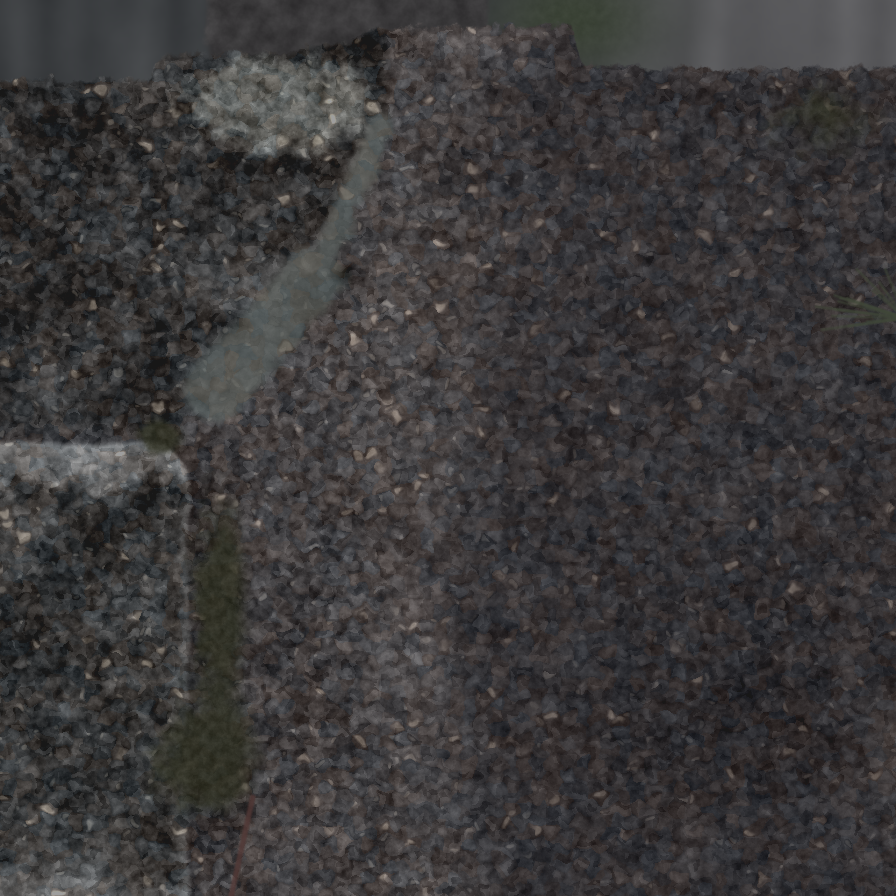
Give the GLSL for this texture, as a WebGL 2 fragment shader.

```glsl
#version 300 es
precision highp float;
uniform vec2 u_resolution;
out vec4 fragColor;

vec2 hash2(vec2 p) {
  vec3 q = fract(p.xyx * vec3(0.1031, 0.103, 0.0973));
  q += dot(q, q.yzx + 33.33);
  return fract((q.xx + q.yz) * q.zy);
}

float gradDot(vec2 cell, vec2 corner, vec2 f) {
  float a = 6.2832 * hash2(cell + corner).x;
  return dot(vec2(cos(a), sin(a)), f - corner);
}

float noise(vec2 p) {
  vec2 i = floor(p), f = p - i, u = f * f * f * (f * (f * 6.0 - 15.0) + 10.0);
  float low = mix(gradDot(i, vec2(0), f), gradDot(i, vec2(1, 0), f), u.x);
  float high = mix(gradDot(i, vec2(0, 1), f), gradDot(i, vec2(1), f), u.x);
  return mix(low, high, u.y) * 1.4;
}

float fbm(vec2 p) {
  float sum = 0.0, amp = 0.55;
  for (int i = 0; i < 5; i++) {
    sum += amp * noise(p);
    p = mat2(1.6, 1.2, -1.2, 1.6) * p + 7.3;
    amp *= 0.58;
  }
  return sum;
}

// x: distance to the nearest pebble, yz: its random pair
vec3 pebbles(vec2 p) {
  vec2 cell = floor(p);
  vec3 best = vec3(9.0, 0.0, 0.0);
  for (int k = 0; k < 9; k++) {
    vec2 c = cell + vec2(k % 3 - 1, k / 3 - 1);
    vec2 r = hash2(c);
    float d = length(p - c - 0.15 - 0.7 * r);
    if (d < best.x) best = vec3(d, hash2(c + 71.7));
  }
  return best;
}

float segment(vec2 p, vec2 a, vec2 b) {
  vec2 d = b - a;
  return length(p - a - d * clamp(dot(p - a, d) / dot(d, d), 0.0, 1.0));
}

float blob(vec2 p, vec2 center, vec2 radius) {
  vec2 d = (p - center) / radius;
  return exp(-dot(d, d));
}

float below(float edge, float soft, float v) {
  return 1.0 - smoothstep(edge - soft, edge + soft, v);
}

void main() {
  vec2 uv = gl_FragCoord.xy / u_resolution;
  float broad = fbm(uv * 9.0), rough = fbm(uv * 32.0 + 11.0), grain = fbm(uv * 95.0 + 5.0);
  vec2 warped = uv + 0.008 * vec2(rough, broad);
  vec2 bent = uv + 0.006 * vec2(noise(uv * 75.0), noise(uv * 75.0 + 40.0));

  // Misty background, shrub and the dark block behind the wall
  vec3 mist = mix(vec3(0.23, 0.24, 0.25), vec3(0.35, 0.35, 0.36), smoothstep(0.5, 0.85, uv.x));
  mist += 0.04 * noise(uv * vec2(28.0, 5.0)) + 0.025 * broad;
  mist = mix(mist, vec3(0.23, 0.26, 0.21) + 0.03 * grain, blob(uv, vec2(0.64, 0.98), vec2(0.09, 0.06)));
  float rearBlock = smoothstep(0.228, 0.236, warped.x) * below(0.545, 0.004, warped.x);
  mist = mix(mist, vec3(0.23, 0.225, 0.23) + 0.09 * rough, rearBlock);

  // Weathered wall, lighter left of the vertical ridge
  float ridge = 0.51 + 0.035 * sin(uv.y * 6.0 + 2.6) + 0.05 * broad;
  float lit = below(ridge, 0.1, uv.x);
  vec3 wall = mix(vec3(0.215, 0.205, 0.213), vec3(0.265, 0.253, 0.256), lit);
  wall += vec3(0.04, 0.036, 0.032) * blob(uv, vec2(0.46, 0.65), vec2(0.13, 0.22));
  wall -= 0.04 * blob(uv, vec2(0.84, 0.22), vec2(0.15, 0.12));
  wall += vec3(0.07, 0.06, 0.05) * blob(uv, vec2(1.0, 0.16), vec2(0.03, 0.07));
  wall += 0.05 * blob(uv, vec2(0.46, 0.25), vec2(0.05, 0.2));

  // Shadowed recess on the left and its pale lichen patch
  float recessEdge = mix(0.2, 0.43, smoothstep(0.5, 0.88, uv.y));
  float recess = below(recessEdge, 0.012, warped.x) * smoothstep(0.5, 0.54, uv.y);
  wall = mix(wall, vec3(0.2, 0.197, 0.197) + 0.1 * broad, recess);
  wall += 0.07 * blob(uv, vec2(0.25, 0.66), vec2(0.08, 0.1)) * recess;
  float lichen = blob(warped, vec2(0.31, 0.885), vec2(0.12, 0.055));
  wall = mix(wall, vec3(0.42, 0.425, 0.41) + 0.16 * rough, 0.85 * smoothstep(0.25, 0.7, lichen + 0.3 * rough));
  wall += 0.09 * blob(uv, vec2(0.55, 0.955), vec2(0.09, 0.02));
  wall -= 0.09 * blob(uv, vec2(0.3, 0.815), vec2(0.08, 0.02));

  // Smooth mortar running down the diagonal
  float mortar = min(segment(warped, vec2(0.425, 0.86), vec2(0.365, 0.72)) - 0.013,
                     segment(warped, vec2(0.35, 0.69), vec2(0.24, 0.565)) - 0.034);
  float smoothness = below(0.0, 0.008, mortar + 0.006 * rough);
  wall = mix(wall, vec3(0.335, 0.345, 0.335) + 0.05 * broad, smoothness);
  wall -= 0.13 * blob(warped, vec2(0.385, 0.695), vec2(0.016, 0.012));
  wall -= 0.12 * blob(warped, vec2(0.245, 0.64), vec2(0.03, 0.016));

  // Rounded block at the lower left
  vec2 q = abs(warped - vec2(0.0, 0.1)) - vec2(0.165, 0.36);
  float block = length(max(q, 0.0)) + min(max(q.x, q.y), 0.0) - 0.045;
  float inBlock = below(0.0, 0.004, block);
  vec3 face = vec3(0.215, 0.215, 0.215) + 0.12 * broad;
  face += 0.22 * smoothstep(0.445, 0.48, warped.y + 0.025 * rough);
  face += 0.09 * smoothstep(-0.018, 0.0, block) + 0.15 * below(0.025, 0.02, uv.y - 0.02 * rough);
  wall -= 0.06 * exp(-abs(block) * 40.0) * (1.0 - inBlock) * below(0.5, 0.03, uv.y);
  wall = mix(wall, face, inBlock);

  // Two sizes of gravel, pits and scattered bright chips
  vec3 coarse = pebbles(bent * vec2(64.0, 78.0)), fine = pebbles(bent * vec2(125.0, 145.0) + 31.0);
  float relief = 0.10 * (coarse.y - 0.5) * below(0.5, 0.3, coarse.x) + 0.09 * (fine.y - 0.5);
  relief += 0.10 * grain + 0.075 * rough + 0.04 * broad - 0.035 * smoothstep(0.3, 0.75, coarse.x);
  float roughness = mix(1.0, 0.35, smoothness) * (0.8 + 0.35 * lit);
  wall += relief * roughness;
  wall += vec3(0.025, 0.0, -0.018) * (coarse.z - 0.5) * 1.4;
  float chip = smoothstep(0.955, 0.99, coarse.z) * below(0.3, 0.14, coarse.x);
  chip += 0.6 * smoothstep(0.93, 0.99, fine.z) * below(0.35, 0.15, fine.x);
  wall += vec3(0.2, 0.19, 0.17) * chip * roughness;

  // Moss in the joint and on the upper right
  float moss = blob(warped, vec2(0.245, 0.33), vec2(0.032, 0.12)) + blob(warped, vec2(0.23, 0.15), vec2(0.06, 0.06));
  moss += blob(warped, vec2(0.18, 0.51), vec2(0.025, 0.02)) + 0.6 * blob(warped, vec2(0.92, 0.87), vec2(0.07, 0.05));
  wall = mix(wall, vec3(0.18, 0.185, 0.13) + 0.06 * grain, 0.8 * smoothstep(0.2, 0.8, moss + 0.3 * rough));

  // Grass tuft fanning in from the right, and a reddish twig
  for (int i = 0; i < 14; i++) {
    vec2 r = hash2(vec2(i, 17));
    float a = mix(1.7, 3.3, r.x);
    float blade = segment(uv, vec2(1.01, 0.645), vec2(1.01, 0.645) + (0.04 + 0.06 * r.y) * vec2(cos(a), sin(a)));
    wall = mix(wall, vec3(0.25, 0.28, 0.22), 0.55 * below(0.0015, 0.0015, blade));
  }
  float twig = segment(uv, vec2(0.258, 0.0), vec2(0.282, 0.11));
  wall = mix(wall, vec3(0.32, 0.22, 0.21), 0.8 * below(0.003, 0.002, twig));

  // Uneven top edge of the wall
  float top = 0.91 + 0.03 * smoothstep(0.16, 0.19, uv.x) + 0.03 * smoothstep(0.3, 0.46, uv.x);
  top -= 0.047 * smoothstep(0.635, 0.655, uv.x);
  top += 0.012 * rough + 0.006 * grain;
  vec3 color = mix(mist, wall, below(top, 0.003, uv.y));
  fragColor = vec4(clamp(color, 0.09, 0.62), 1.0);
}
```
